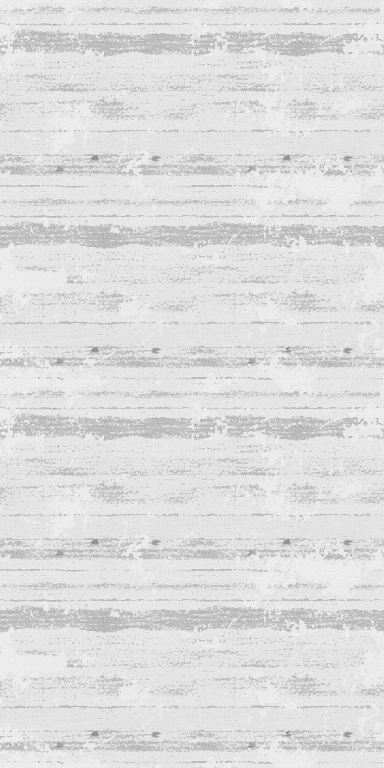
Give the GLSL for this texture, as a WebGL 1 fragment shader.

```glsl
precision highp float;
uniform vec2 u_resolution;

float hash(vec2 p) {
  return fract(sin(dot(p, vec2(127.1, 311.7))) * 43758.55);
}

vec2 gradient(vec2 cell) {
  float a = 6.2832 * hash(cell);
  return vec2(cos(a), sin(a));
}

// Gradient noise that wraps after the given number of cells
float noise(vec2 p, vec2 period) {
  vec2 i = floor(p), f = fract(p);
  vec2 u = f * f * f * (f * (f * 6.0 - 15.0) + 10.0);
  vec2 e = vec2(1.0, 0.0);
  float a = dot(gradient(mod(i, period)), f);
  float b = dot(gradient(mod(i + e.xy, period)), f - e.xy);
  float c = dot(gradient(mod(i + e.yx, period)), f - e.yx);
  float d = dot(gradient(mod(i + e.xx, period)), f - e.xx);
  return 1.4 * mix(mix(a, b, u.x), mix(c, d, u.x), u.y);
}

// Noise repeating on every tile, and on every block of 2 x 2 tiles
float tileNoise(vec2 p, vec2 freq) { return noise(p * freq + 0.21, freq); }
float blockNoise(vec2 p, vec2 freq) { return noise(p * freq + 0.37, freq * 2.0); }

float band(float y, float top, float bottom, float soft) {
  return smoothstep(top - soft, top + soft, y)
       * (1.0 - smoothstep(bottom - soft, bottom + soft, y));
}

// Amount of exposed grey at depth y, with 192 units per tile
float stripes(float y, float patches, float edge) {
  float d = 0.06;
  d = max(d, 0.74 * band(y, 33.0 + 5.0 * edge, 54.0 - 5.0 * edge, 1.2));
  d = max(d, 0.52 * band(y, 7.0, 13.0, 2.0));
  d = max(d, 0.28 * band(y, 60.0, 70.0, 3.0));
  d = max(d, (0.4 + 0.4 * patches) * band(y, 73.0, 92.0, 4.0));
  d = max(d, (0.36 + 0.4 * patches) * band(y, 100.0, 121.0, 4.0));
  d = max(d, (0.42 + 0.25 * patches) * band(y, 157.0, 166.0, 2.0));
  d = max(d, (0.62 + 0.2 * edge) * band(y, 165.0, 176.0, 1.5));
  // Thin speckled seams between the planks
  float seams = band(y, 23.1, 25.1, 0.8) + band(y, 130.1, 132.1, 0.8)
              + 0.9 * band(y, 154.6, 156.4, 0.8) + 0.85 * band(y, 185.6, 187.4, 0.8)
              + 0.85 * band(y, 89.5, 91.2, 0.8) + 0.75 * band(y, 12.0, 13.8, 0.8);
  return max(d, (0.69 + 0.2 * patches) * seams);
}

// Dark knots along the lower plank
float knots(vec2 q) {
  float k = 0.0;
  for (int i = 0; i < 3; i++) {
    float n = float(i);
    vec2 c = vec2(0.31 + 0.12 * n + 0.065 * n * n, (170.0 - 12.0 * min(n, 1.0)) / 192.0);
    k = max(k, 1.0 - smoothstep(0.3, 1.3, length((q - c) / vec2(0.022, 0.014))));
  }
  return k;
}

// Short slanted scrapes scattered over a block of 2 x 2 tiles
float scrapes(vec2 p) {
  float s = 0.0;
  for (int i = 0; i < 60; i++) {
    float n = float(i) + 1.0;
    vec2 c = 2.0 * vec2(hash(vec2(n, 3.0)), hash(vec2(n, 8.0)));
    vec2 d = mod(p - c + 1.0, 2.0) - 1.0;
    float a = 0.2 + 1.3 * hash(vec2(n, 5.0));
    d = mat2(cos(a), -sin(a), sin(a), cos(a)) * d;
    float halfLength = 0.015 + 0.06 * hash(vec2(n, 6.0));
    d.y += 2.0 * d.x * d.x;
    d.x = max(abs(d.x) - halfLength, 0.0);
    float width = 0.002 + 0.006 * hash(vec2(n, 9.0));
    s = max(s, 1.0 - smoothstep(width * 0.5, width + 0.004, length(d)));
  }
  return s;
}

void main() {
  vec2 p = gl_FragCoord.xy / u_resolution * vec2(2.0, 4.0);
  vec2 q = vec2(fract(p.x), 1.0 - fract(p.y));

  float streak = tileNoise(p, vec2(6.0, 70.0));
  float fine = tileNoise(p, vec2(34.0, 78.0));
  float grain = tileNoise(p, vec2(90.0, 94.0));
  float patches = tileNoise(p, vec2(4.0, 11.0));
  float edge = tileNoise(p, vec2(6.0, 5.0));
  float y = q.y * 192.0 + 0.8 * edge + 1.1 * fine;

  // Pale planks with faint grain
  float shade = 0.9 + 0.016 * streak + 0.022 * grain + 0.008 * patches;
  shade -= 0.01 * band(y, 132.0, 155.0, 1.0);

  // Light veil, then darker speckles of exposed grey
  float density = stripes(y, patches, edge) + 0.14 * blockNoise(p, vec2(4.0, 6.0));
  float wear = density - 0.5 + 0.38 * streak + 0.22 * fine + 0.5 * grain;
  shade = mix(shade, 0.83, smoothstep(-0.17, 0.03, wear));
  shade = mix(shade, 0.725 + 0.08 * grain, smoothstep(0.03, 0.26, wear));
  shade = mix(shade, 0.52, 0.85 * knots(q + 0.012 * vec2(fine, streak)));

  // Ragged white flakes, gathered toward the sides, and scrapes
  float ragged = blockNoise(p, vec2(3.0, 4.0)) + 0.5 * blockNoise(p, vec2(9.0, 13.0))
               + 0.4 * blockNoise(p, vec2(25.0)) + 0.36 * blockNoise(p, vec2(62.0));
  ragged += 0.2 * cos(3.14159 * (p.x + 0.18)) + 0.12 * band(y, 30.0, 57.0, 4.0);
  float flakes = smoothstep(0.44, 0.54, ragged);
  float scraped = scrapes(p) * smoothstep(-0.3, 0.1, blockNoise(p, vec2(48.0)));
  shade = mix(shade, 0.928 + 0.025 * grain, 0.9 * max(flakes, scraped));

  gl_FragColor = vec4(vec3(shade), 1.0);
}
```
